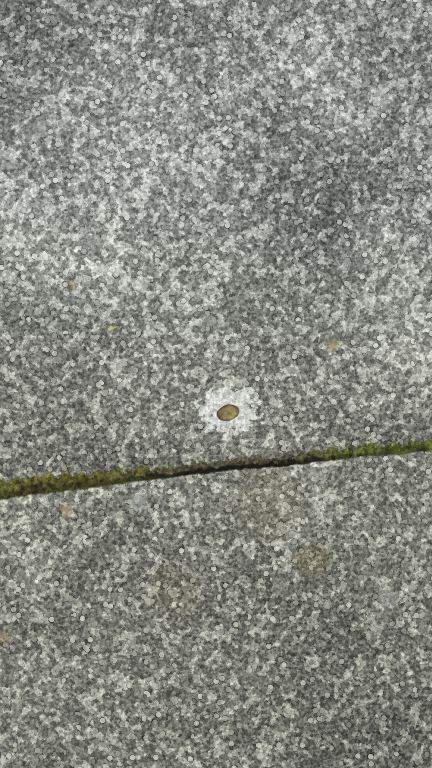
Give the GLSL for this texture, as a WebGL 2 fragment shader.

```glsl
#version 300 es
precision highp float;
uniform vec2 u_resolution;
out vec4 outColor;

// Lengths are fractions of the canvas height
const float BASE_TONE = 0.495;
const float GRAIN_SCALE = 245.0;
const float CHIP_SCALE = 115.0;
const float GRAIN_CONTRAST = 0.20;
const float DUST_CONTRAST = 0.24;
const float FLECK_GAIN = 0.21;
const float JOINT_HEIGHT = 0.362;
const float JOINT_SLOPE = 0.104;
const vec2 STONE_POS = vec2(0.2975, 0.4622);
const vec2 STONE_RADII = vec2(0.0150, 0.0112);
const vec2 HALO_POS = vec2(0.299, 0.4650);
const vec2 HALO_RADII = vec2(0.037, 0.0285);
const vec3 COOL_TINT = vec3(0.985, 1.008, 0.980);
const vec3 WARM_TINT = vec3(1.0, 1.008, 0.935);
const vec3 OCHRE = vec3(0.57, 0.52, 0.36);
const vec3 PALE_CHIP = vec3(0.60, 0.61, 0.59);
const vec3 MOSS_BROWN = vec3(0.36, 0.33, 0.19);
const vec3 MOSS_GREEN = vec3(0.34, 0.38, 0.18);
const vec3 MOSS_GREY = vec3(0.30, 0.30, 0.24);
const vec3 GAP_DARK = vec3(0.11, 0.11, 0.09);

// Weathering: centre, radius, change of tone
const vec4 PATCHES[12] = vec4[12](
  vec4(0.14, 0.86, 0.07, 0.05), vec4(0.03, 0.71, 0.08, 0.08),
  vec4(0.25, 0.78, 0.08, 0.06), vec4(0.39, 0.90, 0.06, 0.05),
  vec4(0.52, 0.69, 0.05, 0.05), vec4(0.16, 0.66, 0.07, 0.06),
  vec4(0.04, 0.94, 0.08, -0.06), vec4(0.40, 0.72, 0.09, -0.06),
  vec4(0.10, 0.46, 0.09, -0.04), vec4(0.04, 0.25, 0.035, 0.08),
  vec4(0.47, 0.05, 0.13, -0.06), vec4(0.55, 0.56, 0.06, 0.05));

// Stains: centre, radius, strength (positive ochre, negative pale)
const vec4 STAINS[11] = vec4[11](
  vec4(0.408, 0.271, 0.026, 0.28), vec4(0.504, 0.222, 0.014, -0.75),
  vec4(0.005, 0.171, 0.012, 0.40), vec4(0.085, 0.336, 0.009, 0.65),
  vec4(0.052, 0.833, 0.014, -0.75), vec4(0.180, 0.346, 0.013, -0.75),
  vec4(0.350, 0.345, 0.055, 0.12), vec4(0.225, 0.230, 0.040, 0.12),
  vec4(0.432, 0.549, 0.009, 0.70), vec4(0.146, 0.573, 0.010, 0.35),
  vec4(0.092, 0.628, 0.009, 0.40));

float hash(vec2 p) {
  vec3 q = fract(p.xyx * vec3(0.1031, 0.1030, 0.0973));
  q += dot(q, q.yzx + 33.33);
  return fract((q.x + q.y) * q.z);
}

float noise(vec2 p) {
  vec2 i = floor(p), f = fract(p);
  f = f * f * (3.0 - 2.0 * f);
  return mix(mix(hash(i), hash(i + vec2(1, 0)), f.x),
             mix(hash(i + vec2(0, 1)), hash(i + vec2(1, 1)), f.x), f.y);
}

float fbm(vec2 p) {
  float sum = 0.0, amp = 0.5;
  for (int i = 0; i < 4; i++) {
    p = mat2(1.6, 1.2, -1.2, 1.6) * p + 17.3;
    sum += amp * noise(p);
    amp *= 0.5;
  }
  return sum / 0.9375;
}

// Nearest pebble: distance, gap to its neighbour, random value
vec3 pebbles(vec2 p) {
  vec2 cell = floor(p);
  vec3 best = vec3(9.0, 9.0, 0.0);
  for (int y = -1; y <= 1; y++)
  for (int x = -1; x <= 1; x++) {
    vec2 c = cell + vec2(x, y);
    float d = distance(p, c + vec2(hash(c), hash(c + 71.7)));
    if (d < best.x) best = vec3(d, best.x, hash(c + 39.1));
    else best.y = min(best.y, d);
  }
  return vec3(best.x, best.y - best.x, best.z);
}

void main() {
  vec2 p = gl_FragCoord.xy / u_resolution.y;
  float px = 1.0 / u_resolution.y;
  float ragged = fbm(p * 70.0) - 0.5;
  float jointY = JOINT_HEIGHT + JOINT_SLOPE * p.x + 0.002 * (noise(vec2(p.x * 25.0, 3.0)) - 0.5);
  float d = p.y - jointY;
  float lower = smoothstep(px, -px, d);

  // Broad tone of the two slabs
  float tone = BASE_TONE - 0.03 * lower + 0.10 * (fbm(p * 7.0) - 0.5);
  for (int i = 0; i < 12; i++) {
    vec2 q = (p - PATCHES[i].xy) / PATCHES[i].z;
    tone += PATCHES[i].w * exp(-dot(q, q));
  }
  tone += mix(-0.08 * exp(-d / 0.028), 0.07 * exp(d / 0.024), lower);

  // Aggregate grain, bleached flecks and larger chips
  vec3 grain = pebbles(p * GRAIN_SCALE);
  vec3 chip = pebbles(p * CHIP_SCALE + 5.0);
  float fleck = smoothstep(0.51, 0.63, fbm(p * 62.0) + 0.6 * (tone - BASE_TONE));
  float dust = noise(mat2(0.8, 0.6, -0.6, 0.8) * p * 370.0) - 0.5;
  float speckle = GRAIN_CONTRAST * (grain.z - 0.5) + DUST_CONTRAST * dust;
  speckle -= 0.04 * smoothstep(0.22, 0.0, grain.y);
  float value = tone + speckle + FLECK_GAIN * fleck;
  float isChip = step(0.88, chip.z);
  float chipTone = tone + 0.10 + 1.8 * (chip.z - 0.88) + 0.4 * speckle;
  value -= 0.10 * isChip * smoothstep(0.62, 0.45, chip.x);
  value = mix(value, chipTone, isChip * smoothstep(0.46, 0.34, chip.x));
  vec3 color = value * mix(WARM_TINT, COOL_TINT, smoothstep(0.3, 0.85, p.y));

  // Stains and embedded pebbles
  for (int i = 0; i < 11; i++) {
    float r = length(p - STAINS[i].xy) / STAINS[i].z + 0.5 * ragged;
    vec3 stain = (STAINS[i].w > 0.0 ? OCHRE : PALE_CHIP) + 0.5 * speckle;
    color = mix(color, stain, abs(STAINS[i].w) * smoothstep(1.1, 0.5, r));
  }

  // Bleached ring around the stone, crumbling outwards
  float ring = length((p - HALO_POS) / HALO_RADII) + 1.3 * (fbm(p * 75.0) - 0.5);
  color = mix(color, vec3(0.83, 0.84, 0.82) + 0.8 * speckle, 0.95 * smoothstep(1.12, 0.88, ring));

  // Stone, tilted and uneven, shaded at its upper left
  vec2 s = mat2(0.940, -0.342, 0.342, 0.940) * (p - STONE_POS);
  float rim = length(s / STONE_RADII) + 0.3 * (noise(p * 95.0) - 0.5);
  float lit = dot(s / STONE_RADII, vec2(0.09, -0.08));
  vec3 stone = OCHRE * (0.95 + lit + 0.7 * ragged + 0.8 * speckle);
  stone *= mix(1.0, 0.65, smoothstep(0.7, 1.0, rim));
  color = mix(color, stone, smoothstep(1.08, 0.92, rim));

  // Mossy joint: ragged upper side, dark gap along the lower lip
  float green = smoothstep(0.37, 0.46, p.x);
  float bare = smoothstep(0.16, 0.25, p.x) * (1.0 - green);
  float halfWidth = mix(0.0125, 0.0072, smoothstep(0.0, 0.24, p.x));
  float fray = 0.018 * ragged * (1.0 - 0.75 * lower);
  float cover = smoothstep(0.0015, -0.0020, abs(d) - halfWidth - fray);
  vec3 moss = mix(MOSS_BROWN, MOSS_GREEN, max(green, 0.7 * noise(p * 45.0)));
  moss = mix(moss, MOSS_GREY, 0.8 * bare);
  moss *= 0.95 + 1.8 * speckle + 0.9 * ragged;
  float gap = smoothstep(0.25, -0.35, d / halfWidth + 1.2 * ragged);
  moss = mix(moss, GAP_DARK + 0.12 * speckle, gap * mix(0.35, 0.95, bare));
  color = mix(color, moss, cover);

  outColor = vec4(clamp(color, 0.0, 1.0), 1.0);
}
```
